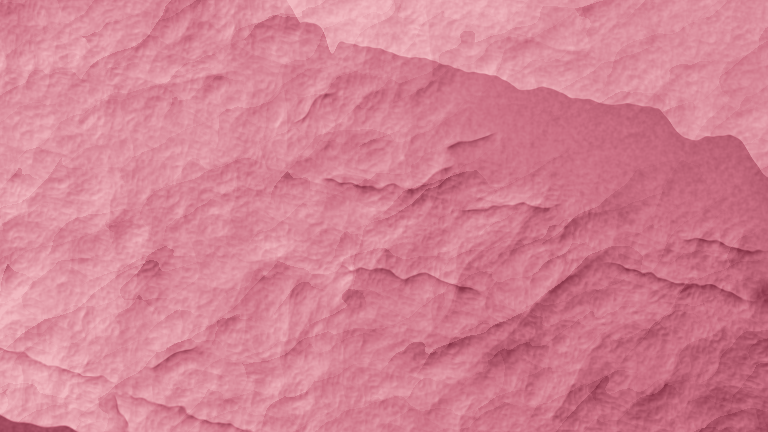
Write a WebGL 2 fragment shader that draws this texture.

```glsl
#version 300 es
precision highp float;
#define CRUMPLE_DEPTH 0.078
#define FACET_DEPTH 0.36
#define FOLD_DEPTH 0.48
#define GRAIN_DEPTH 0.13
#define TEAR_SHADOW 0.12
#define LIGHT_DIR vec2(-0.6, 0.8)
#define SHADE_PINK vec3(0.59, 0.25, 0.33)
#define MID_PINK vec3(0.80, 0.44, 0.52)
#define PALE_PINK vec3(0.92, 0.67, 0.71)
uniform vec2 u_resolution;
out vec4 fragColor;

// Main folds, each from xy to zw
const vec4 FOLDS[11] = vec4[11](
  vec4(0.33, 0.145, 0.47, 0.22), vec4(0.27, 0.095, 0.66, -0.02),
  vec4(-0.05, 0.21, 0.29, 0.10), vec4(1.38, 0.395, 1.76, 0.30),
  vec4(1.57, 0.45, 1.80, 0.42), vec4(0.74, 0.58, 0.94, 0.56),
  vec4(0.92, 0.56, 1.05, 0.625), vec4(1.02, 0.65, 1.16, 0.70),
  vec4(0.67, 0.715, 0.78, 0.795), vec4(1.05, 0.515, 1.31, 0.535),
  vec4(0.77, 0.39, 1.15, 0.335));

vec2 hash2(vec2 p) {
  vec3 h = fract(p.xyx * vec3(0.1031, 0.1030, 0.0973));
  h += dot(h, h.yzx + 33.33);
  return fract((h.xx + h.yz) * h.zy) * 2.0 - 1.0;
}

// Gradient noise
float noise(vec2 p) {
  vec2 i = floor(p), f = p - i, e = vec2(1.0, 0.0);
  vec2 s = f * f * f * (f * (f * 6.0 - 15.0) + 10.0);
  float low = mix(dot(hash2(i), f), dot(hash2(i + e), f - e), s.x);
  float high = mix(dot(hash2(i + e.yx), f - e.yx), dot(hash2(i + 1.0), f - 1.0), s.x);
  return mix(low, high, s.y);
}

// Sharp creases from folded noise
float crumple(vec2 p) {
  vec2 q = p * 4.2 + 20.0;
  q += 0.2 * vec2(noise(q + 9.0), noise(q + 31.0));
  float height = 0.0, amp = 0.24;
  for (int i = 0; i < 5; i++) {
    height -= amp * abs(noise(q));
    q = mat2(0.8, 0.6, -0.6, 0.8) * q * 1.9 + 7.3;
    amp *= 0.53;
  }
  return height;
}

// Overlapping paper facets, darkest under their upper borders
float facets(vec2 p, float scale) {
  vec2 q = vec2(dot(p, vec2(0.89, 0.45)) * 0.7, dot(p, vec2(-0.45, 0.89)) * 1.25) * scale + 40.0;
  q += 0.45 * vec2(noise(q * 1.4), noise(q * 1.4 + 17.0)) + 0.12 * noise(q * 4.5);
  vec2 cell = floor(q), toSite = vec2(0.0), id = cell;
  float nearest = 9.0;
  for (int k = 0; k < 9; k++) {
    vec2 c = cell + vec2(k % 3 - 1, k / 3 - 1);
    vec2 r = q - c - 0.5 - 0.45 * hash2(c);
    float d = dot(r, r);
    if (d < nearest) { nearest = d; toSite = r; id = c; }
  }
  vec2 kind = hash2(id + 71.0);
  float strength = 0.25 + 0.75 * kind.x * kind.x;
  float rise = clamp(toSite.y + 0.35 * kind.y * toSite.x + 0.5, 0.0, 1.1);
  return strength * (0.24 - rise * rise * rise) + 0.06 * kind.y;
}

// Lit above the line, dark below it
float foldTone(vec2 p, vec4 f) {
  vec2 u = f.zw - f.xy, v = p - f.xy;
  float t = dot(v, u) / dot(u, u);
  float d = (u.x * v.y - u.y * v.x) / length(u);
  float taper = smoothstep(0.0, 0.15, t) * (1.0 - smoothstep(0.8, 1.0, t));
  float lit = 0.32 * exp(-abs(d) / 0.022), dark = -exp(-abs(d) / 0.012);
  return taper * mix(dark, lit, smoothstep(-0.003, 0.003, d));
}

// Height of the torn edge of the upper sheet
float tearLine(float x) {
  float y = 0.93 - 0.235 * (x - 0.69) + 1.8 * max(0.695 - x, 0.0);
  y += 0.026 * exp(-pow((x - 0.71) / 0.045, 2.0)) - 0.04 * exp(-pow((x - 0.768) / 0.014, 2.0));
  y -= 0.016 * exp(-pow((x - 1.205) / 0.03, 2.0));
  y += 0.016 * smoothstep(1.4, 1.52, x) - 0.052 * smoothstep(1.52, 1.585, x);
  y += 0.03 * smoothstep(1.6, 1.7, x) - 0.085 * smoothstep(1.70, 1.79, x);
  return y + 0.012 * noise(vec2(x * 17.0, 3.7)) + 0.006 * noise(vec2(x * 48.0, 8.2));
}

void main() {
  vec2 p = gl_FragCoord.xy / u_resolution * vec2(1.77778, 1.0);
  float depth = tearLine(p.x) - p.y;
  float upper = 1.0 - smoothstep(-0.002, 0.002, depth);
  // Broad light on the lower sheet
  float tone = 0.82 - 0.25 * p.x + 0.05 * noise(p * 2.0);
  tone += 0.16 * exp(-dot(p - 0.1, p - 0.1) / 0.035);
  tone -= 0.10 * smoothstep(0.7, 1.0, p.y) * (1.0 - smoothstep(0.2, 0.75, p.x));
  tone -= 0.13 * (1.0 - smoothstep(0.0, 0.38, p.y)) * smoothstep(0.9, 1.7, p.x);
  tone -= TEAR_SHADOW * smoothstep(0.72, 1.0, p.x) * exp(-max(depth, 0.0) / 0.08);
  // Upper sheet and its pale rim
  float sheet = 1.0 - 0.29 * smoothstep(0.75, 1.65, p.x);
  tone = mix(tone, sheet + 0.08 * exp(-abs(depth) / 0.006), upper);
  // Crumpled relief, calmer just under the tear
  float calm = smoothstep(0.75, 1.2, p.x) * (1.0 - smoothstep(0.1, 0.3, depth));
  float rough = mix(1.0 - 0.85 * calm, 0.7, upper);
  vec2 e = LIGHT_DIR * 0.0025;
  tone += CRUMPLE_DEPTH * rough * (crumple(p - e) - crumple(p + e)) / 0.005;
  tone += FACET_DEPTH * rough * (facets(p, 5.5) + 0.65 * facets(p + 5.0, 11.0));
  // Main folds with ragged paths
  vec2 w = p + 0.03 * vec2(noise(p * 13.0), noise(p * 13.0 + 60.0)) + 0.008 * noise(p * 40.0);
  float folds = foldTone(w, vec4(0.275, 0.095, 0.31, -0.03));
  for (int i = 0; i < 11; i++) folds += foldTone(w, FOLDS[i]);
  tone += FOLD_DEPTH * folds * (1.0 - upper);
  // Curled corner and dark notch at the right rim
  float curl = 0.03 + 0.03 * noise(vec2(p.x * 16.0, 5.3)) - 0.17 * p.x;
  tone = mix(tone, 0.1, 1.0 - smoothstep(-0.003, 0.003, p.y - curl));
  vec2 notch = (p - vec2(1.775, 0.31)) / vec2(0.035, 0.03);
  tone -= 0.4 * exp(-dot(notch, notch));
  // Paper grain and pink ramp
  tone += GRAIN_DEPTH * (noise(p * 75.0) + 0.7 * noise(p * 140.0));
  tone = clamp(tone, -0.1, 1.12);
  vec3 shade = mix(SHADE_PINK, MID_PINK, tone / 0.45);
  fragColor = vec4(tone < 0.45 ? shade : mix(MID_PINK, PALE_PINK, (tone - 0.45) / 0.55), 1.0);
}
```
